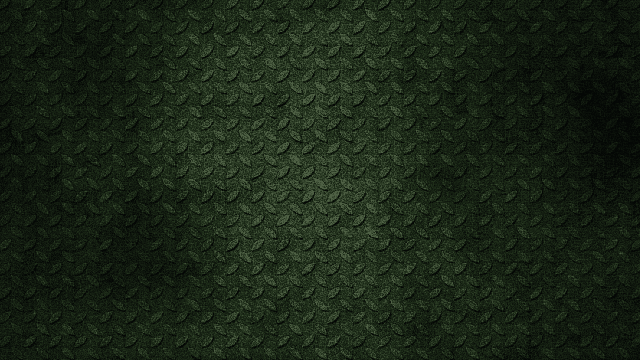
A Shadertoy shader for this texture:

```glsl
// Worn dark green tread plate: alternating raised leaves, fine grit, uneven light.
const vec2  REPEATS      = vec2(25.3, 14.9);    // leaf pairs across and down
const vec2  PHASE        = vec2(0.685, 0.278);  // lattice shift, in repeats
const vec2  LEAF_HALF    = vec2(0.345, 0.135);  // half length, half width, in repeats
const float LEAF_ANGLE   = 0.76;                // tilt from horizontal, radians
const float ANGLE_JITTER = 0.08;
const vec2  SHADOW_SHIFT = vec2(0.035, -0.065);
const float LEAF_LIFT    = 0.19;
const float RIM_LIFT     = 0.17;
const float SHADOW_DEPTH = 0.85;
const float CREASE_DEPTH = 0.40;                // dark line around each leaf
const float GRIT_SCALE   = 250.0;               // grit cells per canvas height
const float GRIT_AMOUNT  = 1.20;
const float BLOTCH_AMOUNT = 0.24;
const vec3 SHADE_GREEN = vec3(0.015, 0.027, 0.018);
const vec3 PLATE_GREEN = vec3(0.12, 0.18, 0.10);
const vec3 WORN_GREEN  = vec3(0.31, 0.38, 0.27);

// Broad stains and worn spots: centre (share of canvas), radius, change in light
const int STAIN_COUNT = 9;
const vec4 STAINS[STAIN_COUNT] = vec4[STAIN_COUNT](
    vec4(0.97, 0.62, 0.11, -0.18), vec4(0.02, 0.50, 0.16, -0.08),
    vec4(0.25, 0.28, 0.13, -0.18), vec4(0.15, 0.82, 0.13, -0.11),
    vec4(0.84, 0.76, 0.16, -0.13), vec4(0.68, 0.53, 0.08, -0.12),
    vec4(0.39, 0.42, 0.15,  0.08), vec4(0.53, 0.78, 0.15,  0.08),
    vec4(0.33, 0.76, 0.12,  0.05));

vec2 hash2(vec2 p) {
    vec2 k = vec2(dot(p, vec2(127.1, 311.7)), dot(p, vec2(269.5, 183.3)));
    return fract(sin(k) * 43758.5);
}

// Distance to the nearest scattered point
float cellular(vec2 p) {
    vec2 cell = floor(p), local = fract(p);
    float nearest = 4.0;
    for (int y = -1; y <= 1; y++)
        for (int x = -1; x <= 1; x++) {
            vec2 o = vec2(x, y);
            vec2 d = o + hash2(cell + o) - local;
            nearest = min(nearest, dot(d, d));
        }
    return sqrt(nearest);
}

// Soft clouds from warped, layered sines, roughly -1 to 1
float clouds(vec2 p) {
    float sum = 0.0, amplitude = 0.5;
    for (int i = 0; i < 5; i++) {
        p = mat2(0.8, 0.6, -0.6, 0.8) * p * 1.7 + 1.3;
        p += 0.6 * sin(p.yx * 1.3);
        sum += amplitude * sin(p.x) * sin(p.y);
        amplitude *= 0.75;
    }
    return sum;
}

// Pointed leaf along x, from two overlapping circles
float leafDistance(vec2 p) {
    float inset = 0.5 * (LEAF_HALF.x * LEAF_HALF.x / LEAF_HALF.y - LEAF_HALF.y);
    return length(vec2(p.x, abs(p.y) + inset)) - inset - LEAF_HALF.y;
}

vec2 rotate(vec2 p, float a) {
    return vec2(cos(a) * p.x + sin(a) * p.y, cos(a) * p.y - sin(a) * p.x);
}

// Large scale brightness: central glow, stains and clouds
float plateLight(vec2 uv, vec2 p) {
    vec2 d = (uv - vec2(0.48, 0.49)) / vec2(0.41, 0.75);
    float light = 0.13 + 0.47 * exp(-dot(d, d));
    vec2 warped = p + 0.03 * clouds(p * 4.0 + 3.0);
    for (int i = 0; i < STAIN_COUNT; i++) {
        vec2 centre = STAINS[i].xy * iResolution.xy / iResolution.y;
        vec2 s = (warped - centre) / STAINS[i].z;
        light += STAINS[i].w * exp(-0.6 * dot(s, s));
    }
    return max(light + 0.09 * clouds(p * 3.0), 0.05);
}

void mainImage(out vec4 fragColor, in vec2 fragCoord) {
    vec2 uv = fragCoord / iResolution.xy;
    vec2 p = fragCoord / iResolution.y;
    vec2 lattice = uv * REPEATS - PHASE;
    float edge = 0.6 * REPEATS.y / iResolution.y;

    // Two interleaved families of leaves with opposite tilt
    float leaf = 0.0, rim = 0.0, shadow = 0.0, wear = 0.0;
    for (int family = 0; family < 2; family++) {
        float side = float(family);
        vec2 q = lattice - 0.5 * side;
        vec2 id = floor(q + 0.5);
        vec2 local = q - id;
        vec2 random = hash2(id + 71.0 * side);
        float angle = (2.0 * side - 1.0) * LEAF_ANGLE + ANGLE_JITTER * (random.x - 0.5);
        float leafDist = leafDistance(rotate(local, angle));
        float shadowDist = leafDistance(rotate(local - SHADOW_SHIFT, angle));
        float cover = 1.0 - smoothstep(-edge, edge, leafDist);
        float crease = CREASE_DEPTH * (1.0 - smoothstep(0.0, 0.07, leafDist));
        leaf += cover;
        rim += cover * smoothstep(-0.06, 0.0, leafDist) * smoothstep(-0.05, 0.07, local.y - 0.3 * local.x);
        shadow = max(shadow, (1.0 - smoothstep(-0.03, 0.035, shadowDist)) * (0.75 + 0.25 * random.x));
        shadow = max(shadow, crease);
        wear += cover * (random.y - 0.5);
    }

    // Grit and scuffs
    float grit = 0.7 * cellular(p * GRIT_SCALE) + 0.3 * cellular(p * GRIT_SCALE * 0.43) - 0.46;
    float blotch = cellular(p * 13.0 + 0.4 * clouds(p * 14.0)) - 0.48;
    float scuff = smoothstep(0.35, 0.9, clouds(p * 23.0 + 5.0));

    // Relief and wear
    float light = plateLight(uv, p);
    float tone = light * (1.0 - SHADOW_DEPTH * shadow * (1.0 - leaf));
    tone += (0.35 + light) * (LEAF_LIFT * leaf + RIM_LIFT * rim + 0.14 * wear);
    tone += (0.25 + light) * (GRIT_AMOUNT * grit * (1.0 + 0.3 * leaf) - BLOTCH_AMOUNT * blotch);
    tone = clamp(tone - 0.12 * scuff * (1.0 - 0.5 * leaf), 0.0, 1.0);
    vec3 color = mix(SHADE_GREEN, PLATE_GREEN, min(2.0 * tone, 1.0));
    fragColor = vec4(mix(color, WORN_GREEN, max(2.0 * tone - 1.0, 0.0)), 1.0);
}
```
